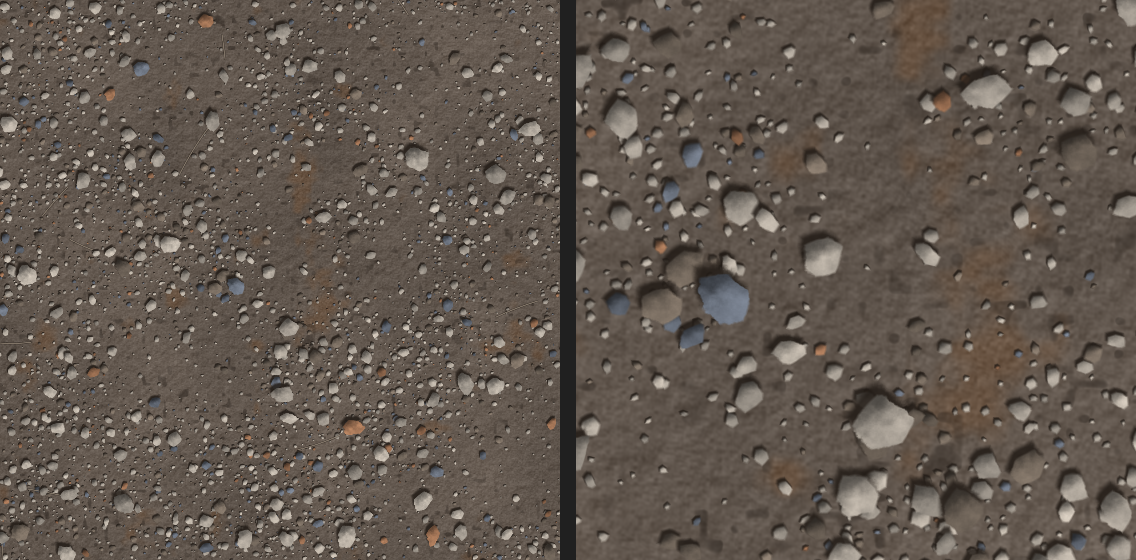
Left, the full canvas; right, a detail of the centre.
Reproduce this texture procedurally as a three.js fragment shader.

```glsl
varying vec2 vUv;

const vec2 LIGHT = vec2(0.45, -0.89);
const vec3 SOIL = vec3(0.385, 0.343, 0.308);
const vec3 RUST_SOIL = vec3(0.42, 0.31, 0.22);
const vec3 SHADOW = vec3(0.13, 0.105, 0.085);
const vec3 BEIGE = vec3(0.71, 0.675, 0.63);
const vec3 SLATE = vec3(0.43, 0.46, 0.51);
const vec3 OCHRE = vec3(0.64, 0.46, 0.34);
const vec3 MUD = vec3(0.50, 0.45, 0.40);
const vec3 STRAW = vec3(0.56, 0.51, 0.45);

float hash(vec2 p) {
  return fract(sin(dot(p, vec2(127.1, 311.7))) * 43758.55);
}

vec2 hash2(vec2 p) {
  return vec2(hash(p), hash(p + 37.3));
}

float noise(vec2 p) {
  vec2 i = floor(p), f = fract(p);
  f = f * f * (3.0 - 2.0 * f);
  return mix(mix(hash(i), hash(i + vec2(1.0, 0.0)), f.x),
             mix(hash(i + vec2(0.0, 1.0)), hash(i + 1.0), f.x), f.y);
}

float fbm(vec2 p) {
  float sum = 0.0, amp = 0.5;
  for (int i = 0; i < 4; i++) {
    sum += amp * noise(p);
    p = p * 2.03 + 17.7;
    amp *= 0.55;
  }
  return sum;
}

vec2 rotate(vec2 p, float a) {
  float c = cos(a), s = sin(a);
  return vec2(c * p.x - s * p.y, s * p.x + c * p.y);
}

// Rounded irregular polygon; its outline lies at 1
float pebbleShape(vec2 p, vec2 seed) {
  float facet = 0.0;
  p = rotate(p, 6.283 * hash(seed + 3.1));
  p.y *= 1.0 + 0.55 * hash(seed + 4.7);
  for (int i = 0; i < 6; i++) {
    float k = float(i);
    float rnd = hash(seed + 5.3 + k);
    float a = (k + 0.7 * rnd) * 1.0472;
    facet = max(facet, dot(p, vec2(cos(a), sin(a))) * (0.9 + 0.4 * fract(rnd * 7.0)));
  }
  return mix(length(p), facet, 0.7);
}

vec3 pebbleTint(float pick, float tone) {
  vec3 tint = mix(BEIGE, MUD, step(0.70, pick));
  tint = mix(tint, SLATE, step(0.85, pick));
  tint = mix(tint, OCHRE, step(0.93, pick));
  return tint * mix(0.78, 1.08, tone);
}

// Soil with fine raking-light relief, pits and rusty patches
vec3 soil(vec2 uv) {
  vec2 p = uv + 0.002 * noise(uv * 60.0);
  float relief = fbm(p * 75.0) - fbm((p + LIGHT * 0.0022) * 75.0);
  float grain = noise(uv * 420.0) - 0.5;
  vec3 col = SOIL * (0.87 + 0.27 * fbm(uv * 7.0));
  col = mix(col, RUST_SOIL, 0.6 * smoothstep(0.68, 0.85, fbm(uv * 13.0 + 40.0)));
  col += 0.27 * relief + 0.06 * grain;
  float pit = smoothstep(0.76, 0.92, noise(p * 105.0 + 9.0));
  return mix(col, SHADOW, 0.5 * pit * noise(uv * 24.0));
}

// One size class of pebbles, gathered into loose clusters
vec3 pebbles(vec3 col, vec2 uv, float cells, float density, vec2 radii) {
  vec2 p = uv * cells, base = floor(p);
  float grain = fbm(uv * 150.0);
  for (int y = -1; y <= 1; y++) {
    for (int x = -1; x <= 1; x++) {
      vec2 id = base + vec2(float(x), float(y));
      vec2 seed = id + cells * 1.37;
      float cluster = smoothstep(0.2, 0.8, noise(id / cells * 10.0 + 5.0));
      if (hash(seed) > density * (0.35 + 1.3 * cluster)) continue;
      float size = hash(seed + 1.9);
      float r = mix(radii.x, radii.y, size * size);
      vec2 q = (p - id - 0.5 - 0.7 * (hash2(seed + 8.2) - 0.5)) / r;
      q += 0.25 * (grain - 0.5);
      float edge = 0.0011 * cells / r;
      float shade = pebbleShape(q + LIGHT * 0.42, seed);
      col = mix(col, SHADOW, 0.85 * (1.0 - smoothstep(0.8, 1.15 + edge, shade)));
      float d = pebbleShape(q, seed);
      float lit = smoothstep(-1.0, 0.25, dot(q, LIGHT) + 0.5 * (grain - 0.5));
      vec3 stone = pebbleTint(hash(seed + 6.6), hash(seed + 2.4));
      stone *= mix(0.5, 1.03, lit) * (0.83 + 0.32 * grain);
      col = mix(col, stone, 1.0 - smoothstep(1.0 - edge, 1.0 + edge, d));
    }
  }
  return col;
}

// Thin, slightly bent dry stalks
vec3 stalks(vec3 col, vec2 uv) {
  for (int i = 0; i < 10; i++) {
    vec2 seed = vec2(float(i) * 3.7, 71.0);
    float halfLen = mix(0.015, 0.06, hash(seed + 2.0));
    vec2 q = rotate(uv - hash2(seed), 6.283 * hash(seed + 1.0));
    q.y += 4.0 * (hash(seed + 4.0) - 0.5) * q.x * q.x;
    float d = length(vec2(max(abs(q.x) - halfLen, 0.0), q.y));
    col = mix(col, SHADOW, 0.4 * (1.0 - smoothstep(0.0008, 0.003, d)));
    col = mix(col, STRAW, 0.8 * (1.0 - smoothstep(0.0003, 0.0014, d)));
  }
  return col;
}

void main() {
  vec3 col = soil(vUv);
  col = pebbles(col, vUv, 110.0, 0.26, vec2(0.14, 0.34));
  col = pebbles(col, vUv, 62.0, 0.30, vec2(0.18, 0.38));
  col = stalks(col, vUv);
  col = pebbles(col, vUv, 34.0, 0.30, vec2(0.22, 0.40));
  col = pebbles(col, vUv, 15.0, 0.22, vec2(0.18, 0.34));
  gl_FragColor = vec4(col, 1.0);
}
```
